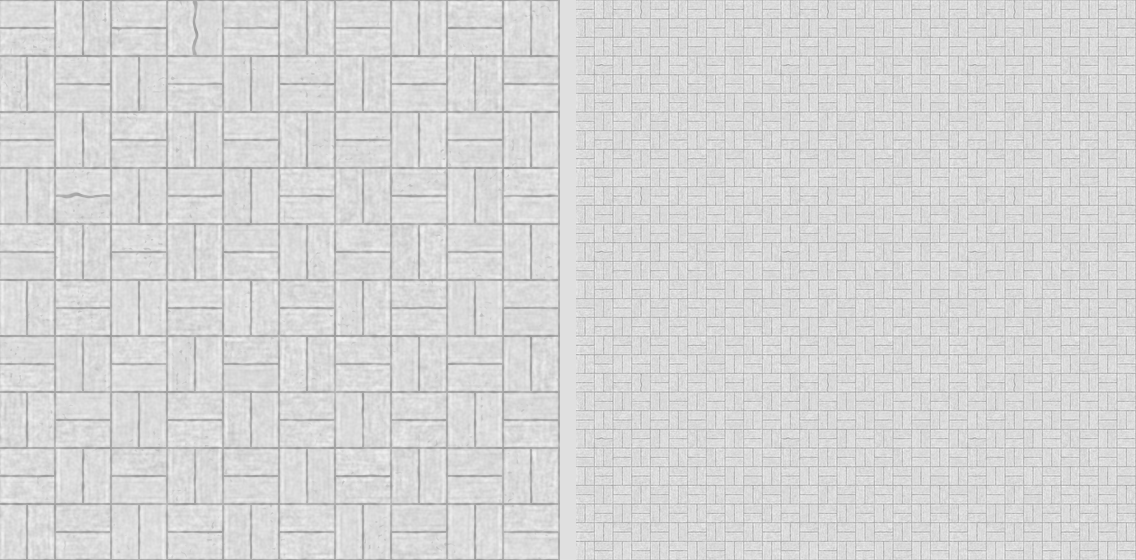
Left, the tile; right, the same tile 3 across and 3 down.
This texture is drawn by a Shadertoy shader. Its source:

```glsl
// Pale stone basket-weave tiling: square cells split in two, alternately upright and level.

const float CELLS = 10.0;             // cells across and down
const float SEAM_SHIFT = 0.017;       // sideways offset of the grid, in cells
const vec3 STONE = vec3(0.857);
const vec3 JOINT = vec3(0.60);
const vec3 PIT = vec3(0.70);

// Integer hash: two values in 0..1
vec2 hash2(vec2 p, float seed) {
    uvec2 v = uvec2(ivec2(p) + ivec2(int(seed) * 37, int(seed) * 101));
    v = v * 1664525u + 1013904223u;
    v.x += v.y * 1664525u;
    v.y += v.x * 1664525u;
    v ^= v >> 16u;
    v.x += v.y * 1664525u;
    v.y += v.x * 1664525u;
    v ^= v >> 16u;
    return vec2(v & 65535u) / 65535.0;
}

// Dot product of a random lattice gradient with the offset to it
float lattice(vec2 cell, vec2 offset, vec2 period, float seed) {
    float angle = 6.28318 * hash2(mod(cell, period), seed).x;
    return dot(vec2(cos(angle), sin(angle)), offset);
}

// Gradient noise over the unit square, wrapping after "period" lattice steps
float noise(vec2 uv, vec2 period, float seed) {
    vec2 p = uv * period, i = floor(p), f = p - i;
    vec2 u = f * f * f * (f * (f * 6.0 - 15.0) + 10.0);
    vec2 e = vec2(1.0, 0.0);
    float low = mix(lattice(i, f, period, seed),
                    lattice(i + e.xy, f - e.xy, period, seed), u.x);
    float high = mix(lattice(i + e.yx, f - e.yx, period, seed),
                     lattice(i + e.xx, f - e.xx, period, seed), u.x);
    return mix(low, high, u.y);
}

// Soft line coverage at distance d from its centre
float line(float d, float halfWidth, float soft) {
    return 1.0 - smoothstep(halfWidth - soft, halfWidth + soft, d);
}

// Soft band centred at a distance from an edge
float band(float d, float centre, float width) {
    float x = (d - centre) / width;
    return exp(-x * x);
}

// Mottled stone brightness offset, with grain along the plank
float stoneTone(vec2 uv, float upright, float seed) {
    vec2 grain = mix(vec2(30.0, 150.0), vec2(150.0, 30.0), upright);
    float mottle = 0.030 * noise(uv, vec2(45.0), seed)
                 + 0.040 * noise(uv, vec2(95.0), seed + 1.0)
                 + 0.036 * noise(uv, vec2(170.0), seed + 2.0);
    return mottle + 0.032 * noise(uv, grain, seed + 3.0);
}

void mainImage(out vec4 fragColor, in vec2 fragCoord) {
    vec2 uv = fragCoord / iResolution.xy;
    float soft = max(0.013, 0.75 * CELLS / iResolution.y);

    // Cell and its orientation
    vec2 grid = uv * CELLS + vec2(SEAM_SHIFT, 0.0);
    vec2 cell = mod(floor(grid), CELLS);
    vec2 f = fract(grid);
    float upright = 1.0 - mod(cell.x + cell.y, 2.0);
    vec2 q = mix(f.yx, f, upright);   // the split always lies at q.x = 0.5

    // The split wavers slightly, and is cracked in a few cells
    float cracked = step(0.94, hash2(cell, 5.0).x);
    float waver = mix(0.010, 0.075, cracked) * noise(uv, vec2(40.0), 7.0);
    float across = q.x + waver;
    float side = step(0.5, across);

    // Distances to the joints
    vec2 seam = min(f, 1.0 - f);
    float split = abs(across - 0.5);
    float plankEdge = min(min(q.x, 1.0 - q.x), split);

    // Plank surface
    vec2 plankId = vec2(cell.x * 2.0 + side, cell.y);
    vec2 plank = hash2(plankId, 11.0);
    float seed = 20.0 + floor(plank.x * 50.0) * 5.0;
    float tone = stoneTone(uv, upright, seed) * mix(0.8, 1.45, plank.y);
    tone += 0.016 * (plank.x - 0.5);

    // Pale worn rims beside the joints, patchy along their length
    float patchy = 0.6 + 0.9 * noise(uv, vec2(32.0), 13.0);
    tone += 0.036 * patchy * band(plankEdge, 0.062, 0.024);
    tone += 0.026 * patchy * band(seam.x, 0.070, 0.024);
    tone -= 0.020 * patchy * band(plankEdge, 0.115, 0.016);
    vec3 color = STONE + tone;

    // Sparse pits gathered in rough spots
    float rough = smoothstep(0.05, 0.45, noise(uv, vec2(17.0), 15.0));
    float pit = smoothstep(0.22, 0.55, noise(uv, vec2(125.0), 17.0));
    color = mix(color, PIT, 0.65 * rough * pit);

    // Joints, faded and thinned unevenly by wear
    float wear = noise(uv, vec2(24.0), 19.0);
    float fine = noise(uv, vec2(80.0), 23.0);
    float strength = clamp(0.78 + 0.35 * wear + 0.30 * fine, 0.35, 1.0);
    float halfWidth = 0.019 + 0.007 * fine;
    float level = line(seam.y, halfWidth, soft);
    float plumb = 0.88 * line(seam.x, halfWidth, soft);
    float middle = 0.95 * line(split, halfWidth + 0.008 * cracked, soft);
    float joint = max(max(level, plumb), middle) * strength;
    color = mix(color, JOINT, joint);

    fragColor = vec4(clamp(color, 0.0, 0.93), 1.0);
}
```
